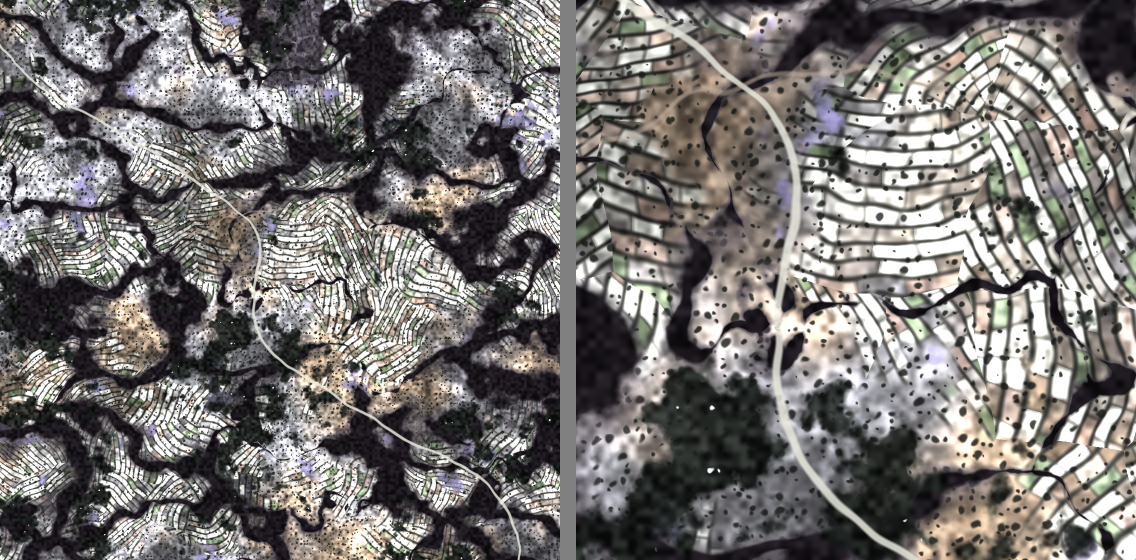
Left: the whole. Right: its middle third, enlarged.
A Shadertoy shader for this texture:

```glsl
// Aerial view of terraced farmland cut by dark wooded valleys and a pale road.

float hash(vec2 p) {
    vec3 q = fract(p.xyx * 0.1031);
    q += dot(q, q.yzx + 33.33);
    return fract((q.x + q.y) * q.z);
}

vec2 hash2(vec2 p) {
    return vec2(hash(p), hash(p + 57.3));
}

float noise(vec2 p) {
    vec2 i = floor(p), f = fract(p);
    f = f * f * (3.0 - 2.0 * f);
    return mix(mix(hash(i), hash(i + vec2(1, 0)), f.x),
               mix(hash(i + vec2(0, 1)), hash(i + 1.0), f.x), f.y);
}

float fbm(vec2 p) {
    float sum = 0.0, amp = 0.533;
    for (int i = 0; i < 4; i++) {
        sum += amp * noise(p);
        p = mat2(1.6, 1.2, -1.2, 1.6) * p + 9.7;
        amp *= 0.5;
    }
    return sum;
}

// One below inner, zero above outer
float fade(float inner, float outer, float x) {
    return 1.0 - smoothstep(inner, outer, x);
}

// xy: offset from the nearest site, z: distance gap to the next site, w: cell id
vec4 voronoi(vec2 p) {
    vec2 cell = floor(p), nearest = vec2(0);
    float first = 9.0, second = 9.0, id = 0.0;
    for (int y = -1; y <= 1; y++)
    for (int x = -1; x <= 1; x++) {
        vec2 c = cell + vec2(x, y);
        vec2 d = p - c - 0.05 - 0.9 * hash2(c);
        float len = length(d);
        if (len < first) {
            second = first; first = len; nearest = d; id = hash(c + 13.7);
        } else second = min(second, len);
    }
    return vec4(nearest, second - first, id);
}

// Curved strips split into small plots, with dark banks between them
vec3 terraces(vec2 p, vec3 earth) {
    vec4 region = voronoi(p * 12.0);
    float angle = 6.283 * region.w, radius = 0.08 + 0.2 * fract(region.w * 17.0);
    vec2 axis = vec2(cos(angle), sin(angle)), d = region.xy / 12.0;
    vec2 arc = vec2(dot(d, axis) + radius, dot(d, vec2(-axis.y, axis.x)));
    float strip = length(arc) / mix(0.0075, 0.0125, fract(region.w * 31.0));
    float row = floor(strip) + floor(region.w * 900.0);
    float along = atan(arc.y, arc.x) * radius / 0.021 + 7.0 * hash(vec2(row, 3));
    vec2 plot = vec2(row, floor(along));
    float shade = hash(plot), kind = hash(plot + 41.0);
    vec3 crop = mix(earth * 0.8, vec3(1.10, 1.11, 1.08), smoothstep(0.05, 0.7, shade));
    crop = mix(crop, vec3(0.44, 0.53, 0.39), 0.75 * step(0.88, kind));
    crop = mix(crop, vec3(0.80, 0.66, 0.60), 0.6 * step(kind, 0.1));
    float bank = smoothstep(0.0, 0.26, 0.5 - abs(fract(strip) - 0.5));
    float hedge = smoothstep(0.0, 0.12, 0.5 - abs(fract(along) - 0.5));
    return mix(vec3(0.24, 0.24, 0.23), crop, bank * mix(0.45, 1.0, hedge));
}

// Tree crowns, thinned out by density
float trees(vec2 p, float scale, float density) {
    p += 0.35 / scale * (noise(p * scale * 1.7) - 0.5);
    vec2 cell = floor(p * scale);
    vec2 d = fract(p * scale) - 0.3 - 0.4 * hash2(cell);
    float r = mix(0.1, 0.3, hash(cell + 5.1));
    return step(hash(cell + 71.0), density) * fade(r - 0.1, r + 0.12, length(d));
}

vec3 land(vec2 p) {
    vec2 warp = vec2(fbm(p * 7.0), fbm(p * 7.0 + 31.0)) - 0.5;
    float grain = fbm(p * 55.0), fine = noise(p * 210.0);
    float tone = fbm(p * 5.0 + 17.0) + 0.12 * (p.x - p.y);
    vec3 earth = mix(vec3(0.63, 0.63, 0.66), vec3(0.74, 0.65, 0.56), smoothstep(0.5, 0.7, tone));

    // Open scrub and cultivated slopes
    float scrub = smoothstep(0.53, 0.61, fbm(p * 7.5 + 53.0) + 0.2 * (grain - 0.5));
    vec3 col = mix(terraces(p + 0.06 * warp, earth), earth * (0.35 + 1.25 * grain), scrub);
    col *= mix(0.66, 1.24, smoothstep(0.3, 0.6, fbm(p * 9.0 + 90.0)));
    col *= 0.66 + 0.7 * fine;

    // Bluish rocky ground
    float rock = smoothstep(0.72, 0.79, fbm(p * 13.0 + 140.0) + 0.3 * (grain - 0.5));
    col = mix(col, vec3(0.52, 0.50, 0.67) * (0.1 + 1.7 * grain), 0.8 * rock);

    // Fenced dark plot with pale tracks
    vec2 box = abs(p - vec2(0.525, 0.93)) - vec2(0.05, 0.085);
    float fence = fade(-0.004, 0.006, max(box.x, box.y) + 0.02 * (grain - 0.5));
    float tracks = fade(0.0, 0.06, abs(fbm(p * 24.0) - 0.5));
    col = mix(col, vec3(0.25, 0.23, 0.27) * (0.2 + grain + 0.5 * fine + 0.7 * tracks), 0.9 * fence);

    // Scattered trees
    float crowns = max(trees(p, 120.0, mix(0.2, 0.45, scrub)), trees(p + 0.37, 190.0, 0.2));
    col = mix(col, vec3(0.12, 0.13, 0.12), 0.85 * crowns);

    // Branching valleys with purple-grey flanks
    vec2 bends = 0.26 * warp + 0.03 * (vec2(noise(p * 22.0), noise(p * 22.0 + 8.0)) - 0.5);
    vec4 valley = voronoi((p + bends) * vec2(4.2, 7.2) + 2.3);
    float width = 0.02 + 0.17 * smoothstep(0.36, 0.58, fbm(p * 6.0 + 70.0));
    float edge = valley.z + 0.16 * (grain - 0.5);
    col = mix(col, vec3(0.30, 0.28, 0.31) * (0.3 + 0.9 * grain + 0.5 * fine),
              0.72 * fade(width * 0.8, width * 2.4, edge));
    col = mix(col, vec3(0.13, 0.115, 0.135) * (0.5 + fine), fade(width * 0.6, width * 1.1, edge));

    // Mottled woodland, densest below the centre
    vec2 heart = (p - vec2(0.36, 0.34)) * vec2(0.8, 1.3);
    float wood = fbm(p * 12.0 + 3.0) + 0.2 * exp(-45.0 * dot(heart, heart)) + 0.55 * (grain - 0.5);
    wood = smoothstep(0.67, 0.79, wood);
    col = mix(col, vec3(0.115, 0.13, 0.12) * (0.3 + 1.4 * fine), 0.93 * wood);
    col = mix(col, vec3(0.95), wood * trees(p + 0.11, 190.0, 0.02));

    // Winding main road and a fainter side track
    float bend = p.x - 0.90 + 0.9 * p.y - 0.08 * sin((p.y - 0.5) * 12.0) - 0.06 * warp.x;
    float road = abs(bend) / length(vec2(1.0, 0.9 - 0.96 * cos((p.y - 0.5) * 12.0)));
    col = mix(col, vec3(0.87, 0.87, 0.83), 0.85 * fade(0.0012, 0.0034, road));
    float path = abs(p.y - 0.62 - 0.09 * (p.x - 0.43) - 0.12 * warp.y);
    col = mix(col, vec3(0.76, 0.70, 0.64), 0.5 * fade(0.0005, 0.0028, path) * fade(0.1, 0.25, abs(p.x - 0.45)));
    return clamp((col - 0.5) * 1.1 + 0.51, 0.03, 1.0);
}

void mainImage(out vec4 fragColor, in vec2 fragCoord) {
    // Four samples per pixel smooth the edges
    vec3 sum = vec3(0);
    for (int i = 0; i < 4; i++) {
        vec2 offset = vec2(i % 2, i / 2) * 0.5 - 0.25;
        sum += land((fragCoord + offset) / iResolution.y);
    }
    fragColor = vec4(sum * 0.25, 1.0);
}
```
